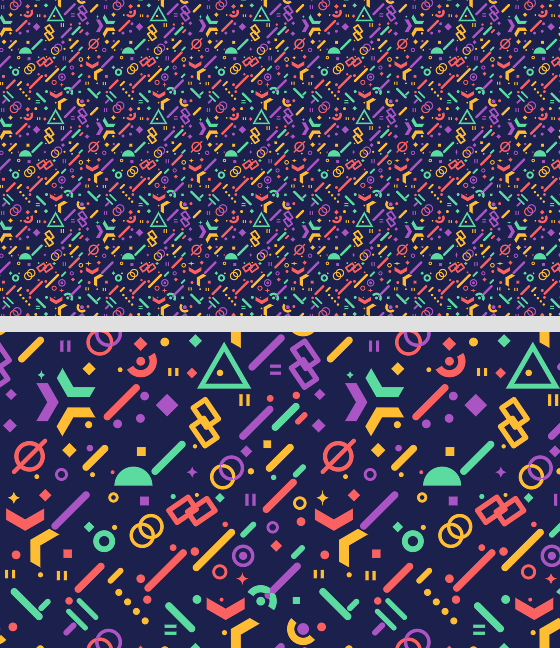
Top, the full canvas; bottom, a detail of the centre.
This pattern is drawn by a Shadertoy shader. Its source:

```glsl
const float TILE = 211.0;
const int RED = 0, YELLOW = 1, GREEN = 2, PURPLE = 3;

// Long strokes: centre and half length, negative when falling; colours cycle
const vec3 STROKES[16] = vec3[16](
    vec3(82, 48, 14), vec3(145, 149, 17), vec3(114, 86, 13), vec3(181, 14, 14),
    vec3(112, 163, 17), vec3(64, 86, 9), vec3(17, 186, -12), vec3(192, 170, 14),
    vec3(60, 168, 11), vec3(20, 12, 9), vec3(122, 195, -11), vec3(47, 122, 15),
    vec3(190, 112, 13), vec3(190, 86, 10), vec3(194, 58, 10), vec3(174, 62, 13));

float hash(vec2 p) {
    return fract(sin(dot(p, vec2(127.1, 311.7))) * 43758.5453);
}

// Offset from a centre, wrapped around the tile
vec2 from(vec2 p, float x, float y) {
    return mod(p - vec2(x, y) + 0.5 * TILE, TILE) - 0.5 * TILE;
}

vec2 rotate(vec2 p, float a) {
    return mat2(cos(a), -sin(a), sin(a), cos(a)) * p;
}

float box(vec2 p, vec2 halfSize) {
    vec2 q = abs(p) - halfSize;
    return length(max(q, 0.0)) + min(max(q.x, q.y), 0.0);
}

float ring(vec2 p, float radius, float halfWidth) {
    return abs(length(p) - radius) - halfWidth;
}

float stroke(vec2 p, float halfLength, float radius) {
    vec2 along = vec2(0.7071, -0.7071 * sign(halfLength));
    float reach = abs(halfLength);
    return length(p - along * clamp(dot(p, along), -reach, reach)) - radius;
}

float arch(vec2 p, float angle) {
    vec2 q = rotate(p, angle);
    return max(ring(q, 8.5, 2.5), q.y);
}

// Two interlocked rectangular frames
float bolt(vec2 p) {
    vec2 q = rotate(p, -0.6);
    return min(abs(box(q - vec2(4, -5), vec2(5, 8))), abs(box(q + vec2(4, -5), vec2(5, 8)))) - 1.8;
}

// Keeps the nearest shape as (distance, colour)
void add(inout vec2 nearest, float d, int colour) {
    if (d < nearest.x) nearest = vec2(d, colour);
}

// Chevrons with their points turned to a common centre
void pinwheel(inout vec2 nearest, vec2 p, float angle, ivec3 colours, int count) {
    for (int i = 0; i < count; i++) {
        vec2 q = rotate(p, angle + float(i) * 2.0944);
        float chevron = max(abs(q.x - 8.0 - 0.577 * abs(q.y)) * 0.866 - 3.4, abs(q.y) - 13.0);
        add(nearest, chevron, colours[i]);
    }
}

vec2 motifs(vec2 p) {
    vec2 n = vec2(1e3, 0);
    for (int i = 0; i < 16; i++) {
        vec3 s = STROKES[i];
        add(n, stroke(from(p, s.x, s.y), s.z, 2.5), i % 4);
    }
    // Triangle, half disc and diamond
    vec2 q = from(p, 152.0, 28.0);
    add(n, abs(max(abs(q.x) * 0.866 - q.y * 0.5, q.y) - 9.0) - 1.7, GREEN);
    q = from(p, 90.0, 105.0);
    add(n, max(length(q) - 13.0, q.y), GREEN);
    add(n, box(rotate(from(p, 113.0, 50.0), 0.785), vec2(5.5)), PURPLE);

    pinwheel(n, from(p, 43.0, 48.0), 1.05, ivec3(YELLOW, PURPLE, GREEN), 3);
    pinwheel(n, from(p, 16.0, 140.0), 0.52, ivec3(YELLOW, RED, RED), 1);
    pinwheel(n, from(p, 16.0, 140.0), -1.57, ivec3(RED), 1);
    pinwheel(n, from(p, 153.0, 201.0), 0.52, ivec3(YELLOW, RED, RED), 1);
    pinwheel(n, from(p, 153.0, 201.0), -1.57, ivec3(RED), 1);

    add(n, bolt(from(p, 139.0, 62.0)), YELLOW);
    add(n, bolt(from(p, 207.0, 22.0)), PURPLE);
    add(n, bolt(rotate(from(p, 130.0, 122.0), 1.57)), RED);

    // Rings and linked pairs
    for (float side = -1.0; side < 2.0; side += 2.0) {
        vec2 link = side * vec2(3, -3);
        add(n, ring(from(p, 99.0, 136.0) - link, 7.5, 1.2), YELLOW);
        add(n, ring(from(p, 154.0, 96.0) - link, 7.5, 1.2), side > 0.0 ? PURPLE : YELLOW);
        add(n, ring(from(p, 70.0, 4.0) - link, 8.0, 1.2), side > 0.0 ? PURPLE : RED);
        add(n, stroke(from(p, 55.0, 193.0) - link * 1.2, -8.0, 1.8), GREEN);
    }
    q = from(p, 19.0, 85.0);
    add(n, min(ring(q, 9.0, 1.5), stroke(q, 15.0, 1.5)), RED);
    add(n, ring(from(p, 70.0, 143.0), 5.5, 2.0), GREEN);
    q = from(p, 165.0, 153.0);
    add(n, min(ring(q, 6.5, 1.2), length(q) - 2.8), PURPLE);

    // Arches with dots, and a dotted diagonal
    q = from(p, 95.0, 20.0);
    add(n, min(arch(q, 2.6), length(q) - 3.0), RED);
    q = from(p, 177.0, 184.0);
    add(n, min(arch(q, 0.6), length(q) - 3.0), GREEN);
    q = from(p, 206.0, 203.0);
    add(n, arch(q, -2.4), YELLOW);
    add(n, length(q) - 4.0, PURPLE);
    for (float i = 0.0; i < 4.0; i++)
        add(n, length(from(p, 80.0 + 6.0 * i, 178.0 + 6.5 * i)) - 2.4, YELLOW);
    return n;
}

float confetto(vec2 q, float r, float kind) {
    if (r < 3.0 || kind < 0.22) return length(q) - min(r, 3.0);
    if (kind < 0.34) return ring(q, r - 1.0, 1.0);
    if (kind < 0.46) return box(rotate(q, 0.785), vec2(r * 0.75));
    if (kind < 0.58) return box(q, vec2(r * 0.7));
    if (kind < 0.70) return (sqrt(abs(q.x)) + sqrt(abs(q.y)) - sqrt(r * 1.3)) * sqrt(r) * 0.8;
    if (kind < 0.85) return box(vec2(abs(q.x) - 2.4, q.y), vec2(1.1, r * 0.8));
    return stroke(q, r, 2.0);
}

void mainImage(out vec4 fragColor, in vec2 fragCoord) {
    float unit = 648.0 / iResolution.y;
    vec2 p = vec2(fragCoord.x, iResolution.y - fragCoord.y) * unit - vec2(384, 216);
    vec2 nearest = motifs(p);

    // Confetti fills the gaps and shrinks where space is tight
    float cell = TILE / 12.0;
    for (int k = 0; k < 9; k++) {
        vec2 id = mod(floor(p / cell) + vec2(k % 3, k / 3) - 1.0, 12.0);
        vec2 jitter = vec2(hash(id), hash(id + 17.0)) - 0.5;
        vec2 centre = (id + 0.5 + 0.4 * jitter) * cell;
        float r = min(3.4 + 1.8 * hash(id + 31.0), motifs(centre).x - 2.6);
        if (r > 1.3) {
            vec2 q = from(p, centre.x, centre.y);
            float kind = hash(id + 53.0);
            if (hash(id + 71.0) < 0.5) q = q.yx;
            add(nearest, confetto(q, r, kind), int(4.0 * hash(id + 97.0)));
        }
    }

    vec3 palette[4] = vec3[4](vec3(0.98, 0.38, 0.38), vec3(1.0, 0.74, 0.2),
                              vec3(0.36, 0.86, 0.63), vec3(0.67, 0.33, 0.77));
    float cover = 1.0 - smoothstep(-0.5 * unit, 0.5 * unit, nearest.x);
    fragColor = vec4(mix(vec3(0.11, 0.125, 0.3), palette[int(nearest.y)], cover), 1.0);
}
```
